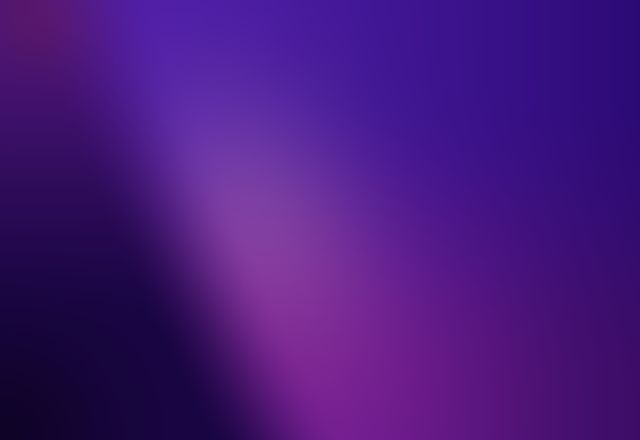
Give the GLSL for this background, as a WebGL 2 fragment shader.

```glsl
#version 300 es
precision highp float;

uniform vec2 u_resolution;
out vec4 fragColor;

// Lit side: corner colours
const vec3 VIOLET  = vec3(0.30, 0.11, 0.65);
const vec3 INDIGO  = vec3(0.17, 0.04, 0.46);
const vec3 MAGENTA = vec3(0.45, 0.11, 0.57);
const vec3 PLUM    = vec3(0.23, 0.05, 0.40);

// Shadow side
const vec3 WINE = vec3(0.29, 0.08, 0.47);
const vec3 NAVY = vec3(0.10, 0.02, 0.265);

// Added light
const vec3 RIDGE_LIGHT = vec3(0.155, 0.145, 0.03);
const vec3 EMBER_LIGHT = vec3(0.05, 0.012, -0.05);

// Placement, in fractions of the canvas
const vec2 RIDGE_CENTER = vec2(0.40, 0.51);
const vec2 RIDGE_AXIS   = vec2(0.50, -0.866);
const vec2 RIDGE_SIZE   = vec2(0.33, 0.24);
const vec2 EMBER_CENTER = vec2(0.07, 0.97);
const float EMBER_SIZE  = 0.14;
const vec3 EDGE_CURVE   = vec3(0.13, 0.24, 0.06);
const float EDGE_SOFT   = 0.11;
const float CORNER_SIZE = 0.25;
const float CORNER_DIM  = 0.42;

float gaussian(vec2 p) {
    return exp(-dot(p, p));
}

// Four-way blend from violet and magenta to the cooler right side
vec3 litSide(vec2 uv, float depth) {
    float topFade = pow(clamp((uv.x - 0.25) / 0.75, 0.0, 1.0), 1.3);
    float lowFade = smoothstep(0.5, 1.05, uv.x);
    vec3 upper = mix(VIOLET, INDIGO, topFade);
    vec3 lower = mix(MAGENTA, PLUM, lowFade);
    return mix(upper, lower, smoothstep(0.2, 0.9, depth));
}

// Wine fading down to navy, with a dim lower corner
vec3 shadowSide(vec2 uv, float depth, float aspect) {
    vec3 color = mix(WINE, NAVY, smoothstep(0.0, 0.78, depth));
    float corner = gaussian(uv * vec2(aspect, 1.0) / CORNER_SIZE);
    return color * (1.0 - CORNER_DIM * corner);
}

void main() {
    vec2 uv = gl_FragCoord.xy / u_resolution;
    float aspect = u_resolution.x / u_resolution.y;
    vec2 stretch = vec2(aspect, 1.0);
    float depth = 1.0 - uv.y;

    // Slanted glow along the bright ridge
    vec2 offset = (uv - RIDGE_CENTER) * stretch;
    vec2 across = vec2(-RIDGE_AXIS.y, RIDGE_AXIS.x);
    vec2 local = vec2(dot(offset, RIDGE_AXIS), dot(offset, across));
    vec3 lit = litSide(uv, depth) + RIDGE_LIGHT * gaussian(local / RIDGE_SIZE);

    // Soft curved border between shadow and light
    float edge = dot(EDGE_CURVE, vec3(1.0, depth, depth * depth));
    float mask = smoothstep(-EDGE_SOFT, EDGE_SOFT, uv.x - edge);
    vec3 color = mix(shadowSide(uv, depth, aspect), lit, mask);

    // Warm spot near the upper left
    color += EMBER_LIGHT * gaussian((uv - EMBER_CENTER) * stretch / EMBER_SIZE);

    fragColor = vec4(clamp(color, 0.0, 1.0), 1.0);
}
```
